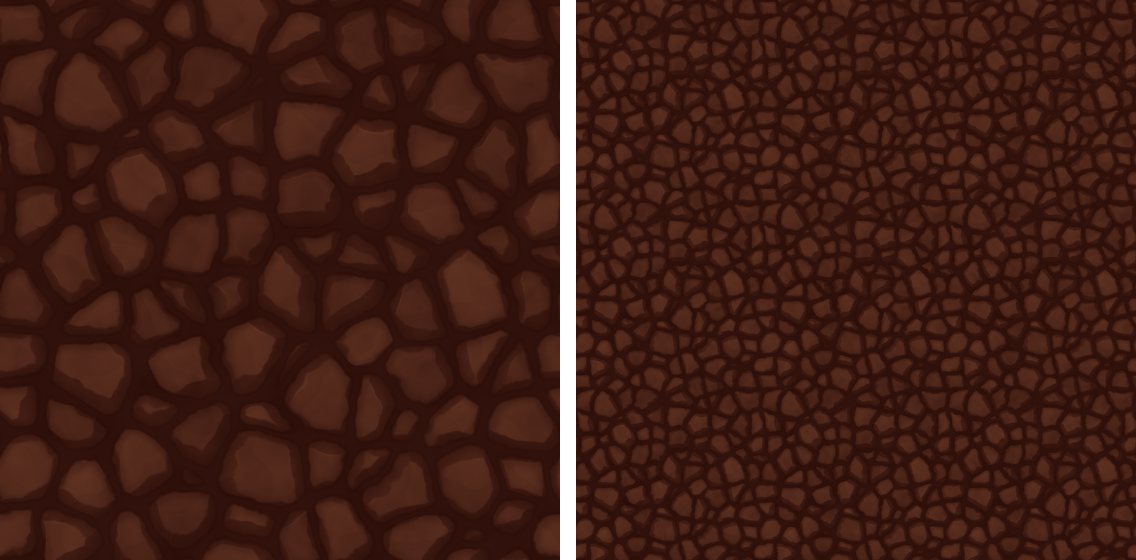
Left: one tile. Right: repeated 3 by 3.
Give the GLSL for this texture, as a Shadertoy shader.

```glsl
// Seamless bed of cracked brown stones set in dark earth.
// A wrapped, weighted Voronoi diagram gives angular stones of mixed size;
// each has sloping side facets, a chipped flat top and thin worn rims.

const float CELLS = 10.0;                       // stone sites per canvas side
const vec3 EARTH = vec3(0.170, 0.053, 0.035);
const vec3 CLAY = vec3(0.360, 0.187, 0.125);
const vec2 LIGHT_DIR = vec2(-0.55, 0.83);

struct Stone {
    vec2 id;       // wrapped site index
    vec2 local;    // position relative to the site
    float edge;    // rounded distance to the joint
    float top;     // signed distance inside the flat top
    vec2 facing;   // outward direction of the nearest side facet
};

float hash(vec2 p) {
    return fract(sin(dot(p, vec2(127.1, 311.7))) * 43758.5453);
}

vec2 hash2(vec2 p) {
    return vec2(hash(p), hash(p + 57.3));
}

// Value noise that repeats after a whole number of lattice steps.
float wrapNoise(vec2 uv, float period, float seed) {
    vec2 p = uv * period;
    vec2 i = floor(p);
    vec2 f = p - i;
    f = f * f * (3.0 - 2.0 * f);
    vec2 a = mod(i, period) + seed;
    vec2 b = mod(i + 1.0, period) + seed;
    return mix(mix(hash(a), hash(vec2(b.x, a.y)), f.x),
               mix(hash(vec2(a.x, b.y)), hash(b), f.x), f.y);
}

float wrapFbm(vec2 uv, float period, float seed) {
    float sum = 0.0;
    float gain = 0.53;
    for (int i = 0; i < 4; i++) {
        sum += gain * wrapNoise(uv, period, seed);
        period *= 2.0;
        gain *= 0.5;
    }
    return sum;
}

vec2 sitePosition(vec2 cell) {
    return cell + 0.05 + 0.9 * hash2(mod(cell, CELLS));
}

// Heavier sites claim more ground, so stone sizes vary.
float siteWeight(vec2 cell) {
    return 0.5 * hash(mod(cell, CELLS) + 19.7);
}

Stone findStone(vec2 p) {
    vec2 base = floor(p);
    vec2 owner = base;
    float best = 1e5;
    for (int y = -2; y <= 2; y++)
    for (int x = -2; x <= 2; x++) {
        vec2 cell = base + vec2(x, y);
        vec2 d = p - sitePosition(cell);
        float power = dot(d, d) - siteWeight(cell);
        if (power < best) { best = power; owner = cell; }
    }

    vec2 site = sitePosition(owner);
    Stone s = Stone(mod(owner, CELLS), p - site, 0.0, 1e5, vec2(0.0));
    float softSum = 0.0;
    const float SHARPNESS = 15.0;
    for (int y = -2; y <= 2; y++)
    for (int x = -2; x <= 2; x++) {
        vec2 cell = base + vec2(x, y);
        if (cell == owner) continue;
        vec2 other = sitePosition(cell);
        vec2 d = p - other;
        float gap = length(other - site);
        float side = (dot(d, d) - siteWeight(cell) - best) / (2.0 * gap);
        softSum += exp(-SHARPNESS * side);

        // Each side slopes over its own width, widest away from the light.
        vec2 outward = (other - site) / gap;
        float h = hash(s.id * 3.1 + mod(cell, CELLS));
        float slope = 0.09 + 0.24 * h * h - 0.06 * dot(outward, LIGHT_DIR);
        if (side - slope < s.top) { s.top = side - slope; s.facing = outward; }
    }
    s.edge = -log(softSum + 1e-9) / SHARPNESS;
    return s;
}

float stoneTone(Stone s, vec2 uv, float inset) {
    float shade = hash(s.id + 5.5);
    float grain = wrapFbm(uv, 20.0, 31.0) - 0.5;
    float chips = wrapNoise(uv, 26.0, 7.0) - 0.5 + 0.4 * (wrapNoise(uv, 58.0, 3.0) - 0.5);
    float top = s.top + 0.17 * chips;
    float lit = dot(s.facing, LIGHT_DIR);

    // Side facets, then the top with one faint crease across it.
    float facet = 0.42 + 0.12 * lit + 0.12 * (shade - 0.5);
    float angle = 6.2832 * hash(s.id + 2.2);
    float crease = dot(s.local, vec2(cos(angle), sin(angle))) + 0.25 * chips;
    float plate = 0.74 + 0.26 * (shade - 0.5) + 0.07 * smoothstep(-0.02, 0.03, crease);
    plate += 0.12 * dot(s.local, LIGHT_DIR);
    float tone = mix(facet, plate, smoothstep(-0.025, 0.03, top)) + 0.34 * grain;

    // Worn rims catch light in patches; the foot of the stone is shaded.
    float worn = smoothstep(0.5, 0.8, wrapNoise(uv, 22.0, 83.0));
    float rim = 1.0 - smoothstep(0.0, 0.035, abs(top - 0.015));
    tone += rim * worn * (0.13 + 0.1 * lit);
    return tone * mix(0.62, 1.0, smoothstep(0.0, 0.2, inset));
}

void mainImage(out vec4 fragColor, in vec2 fragCoord) {
    vec2 uv = fragCoord / iResolution.xy;

    // Bend the straight joints a little.
    vec2 bend = vec2(wrapFbm(uv, 14.0, 11.0), wrapFbm(uv, 14.0, 47.0)) - 0.5;
    Stone s = findStone(uv * CELLS + 0.34 * bend);

    float joint = 0.055 + 0.04 * hash(s.id + 8.8);
    float inset = s.edge - joint;
    float earth = 0.01 + 0.16 * wrapFbm(uv, 16.0, 61.0);
    earth -= 0.06 * smoothstep(-0.06, 0.0, inset);
    float tone = mix(earth, stoneTone(s, uv, inset), smoothstep(-0.02, 0.035, inset));
    fragColor = vec4(mix(EARTH, CLAY, clamp(tone, -0.1, 1.15)), 1.0);
}
```
